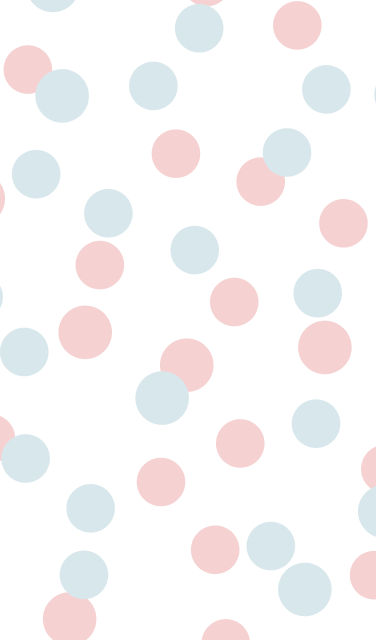
This pattern is drawn by a Shadertoy shader. Its source:

```glsl
// Scattered flat pastel confetti dots, pink ones with blue ones on top, on white.

const vec3 PAPER = vec3(1.0);
const vec3 PINK  = vec3(0.961, 0.820, 0.820);
const vec3 BLUE  = vec3(0.847, 0.906, 0.925);

const float CELLS_ACROSS = 3.16;  // pairs of dots per canvas width
const float GRID_TILT    = 0.4;   // hides the alignment of the cells
const float JITTER       = 0.18;  // full range of the pair centre
const float DOT_RADIUS   = 0.204;
const float BIG_RADIUS   = 0.225;
const float TAU          = 6.28319;

vec2 hash2(vec2 p, float seed) {
    vec3 q = fract(vec3(p.xyx + seed) * vec3(0.1031, 0.1030, 0.0973));
    q += dot(q, q.yzx + 33.33);
    return fract((q.xx + q.yz) * q.zy);
}

mat2 rotation(float angle) {
    float c = cos(angle), s = sin(angle);
    return mat2(c, s, -s, c);
}

// Anti-aliased coverage of a disc
float disc(vec2 p, vec2 centre, float radius, float pixel) {
    return clamp(0.5 + (radius - length(p - centre)) / pixel, 0.0, 1.0);
}

// Vector from the pink dot to the blue dot of one cell
vec2 pairSpan(vec2 cell) {
    vec2 rnd = hash2(cell, 17.0);
    bool loose = mod(cell.x + cell.y, 2.0) > 0.5;
    // Loose pairs point along the cell diagonals, where there is more room
    float quarter = floor(rnd.x * 4.0) + 0.5;
    float wobble = 0.7 * (fract(rnd.x * 4.0) - 0.5);
    float angle = loose ? quarter * TAU / 4.0 + wobble : rnd.x * TAU;
    float gap = loose ? mix(0.52, 0.66, rnd.y) : mix(0.33, 0.47, rnd.y);
    return gap * vec2(cos(angle), sin(angle));
}

float dotRadius(float rnd) {
    return mix(DOT_RADIUS, BIG_RADIUS, step(0.84, rnd));
}

// Coverage of the pink (x) and the blue (y) dots
vec2 dotCoverage(vec2 p, float pixel) {
    vec2 coverage = vec2(0.0);
    vec2 home = floor(p);
    for (int j = -1; j <= 1; j++) {
        for (int i = -1; i <= 1; i++) {
            vec2 cell = home + vec2(i, j);
            vec2 centre = cell + 0.5 + JITTER * (hash2(cell, 5.0) - 0.5);
            vec2 halfSpan = 0.5 * pairSpan(cell);
            vec2 size = hash2(cell, 41.0);
            float pink = disc(p, centre - halfSpan, dotRadius(size.x), pixel);
            float blue = disc(p, centre + halfSpan, dotRadius(size.y), pixel);
            coverage = max(coverage, vec2(pink, blue));
        }
    }
    return coverage;
}

void mainImage(out vec4 fragColor, in vec2 fragCoord) {
    float pixel = CELLS_ACROSS / iResolution.x;
    vec2 p = rotation(GRID_TILT) * (fragCoord * pixel) + 20.0;

    vec2 coverage = dotCoverage(p, pixel);
    vec3 color = mix(PAPER, PINK, coverage.x);
    color = mix(color, BLUE, coverage.y);
    fragColor = vec4(color, 1.0);
}
```
